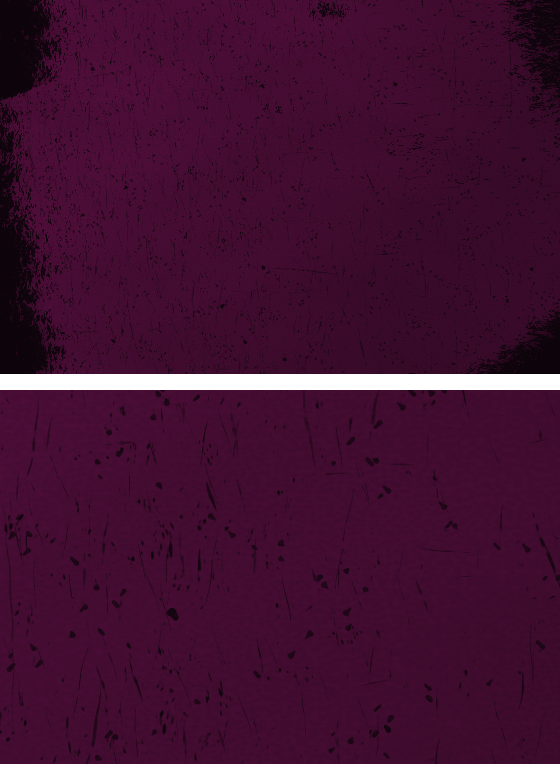
Top, the full canvas; bottom, a detail of the centre.
A Shadertoy shader for this texture:

```glsl
float hash(vec2 p) {
    return fract(sin(dot(p, vec2(127.1, 311.7))) * 43758.5453);
}

// Cellular noise: distance to the nearest scattered point
float cellular(vec2 p) {
    vec2 cell = floor(p);
    float nearest = 2.0;
    for (int j = -1; j <= 1; j++)
    for (int i = -1; i <= 1; i++) {
        vec2 c = cell + vec2(i, j);
        vec2 point = c + vec2(hash(c), hash(c + 37.0));
        nearest = min(nearest, length(p - point));
    }
    return nearest;
}

// Flaky grain, from coarse clumps down to dust, stretched by the frequencies
float flakes(vec2 p, vec2 freq) {
    p += 0.005 * sin(p.yx * 61.0 + 2.0 * sin(p * 37.0));
    return 0.3 * cellular(p * freq) + 0.3 * cellular(p * freq * 2.6 + 9.0)
         + 0.22 * cellular(p * 21.0 + 4.0) + 0.18 * cellular(p * 160.0);
}

// Round falloff for a bare patch
float patchAt(vec2 p, vec2 center, vec2 radius) {
    vec2 q = (p - center) / radius;
    return exp(-dot(q, q));
}

// Amount of worn paint: dark borders, corners and bare patches
float wear(vec2 p) {
    float aboveWedge = smoothstep(-0.01, 0.01, p.y - 0.735 - 0.3 * p.x);
    float lowerWidth = mix(0.14, 0.03, smoothstep(0.0, 0.75, p.y));
    float border = mix(lowerWidth, 0.14, aboveWedge) + 0.015 * sin(p.y * 23.0 + sin(p.y * 51.0));
    float left = 0.3 * smoothstep(border + 0.17, border, p.x) + 0.42 * smoothstep(border + 0.05, border - 0.13, p.x);
    left = max(left, 0.27 * smoothstep(0.6, 0.1, p.x));

    float rightWidth = 0.17 * smoothstep(0.5, 1.0, p.y);
    float right = 0.54 * smoothstep(-0.22, 0.17, p.x - 1.5 + rightWidth) * smoothstep(0.35, 0.75, p.y);
    float corner = 0.72 * smoothstep(-0.15, 0.17, (p.x - 1.25) * 0.8 - p.y);

    float patches = 0.42 * patchAt(p, vec2(0.88, 0.97), vec2(0.09, 0.05))
                  + 0.31 * patchAt(p, vec2(1.12, 0.61), vec2(0.15, 0.08));
    float clumps = 0.2 + 0.05 * sin(p.x * 21.0 + 3.0 * sin(p.y * 8.0)) * sin(p.y * 17.0 + 2.0 * sin(p.x * 11.0));
    return max(max(left, max(right, corner)), max(patches, clumps));
}

// Thin, tapered and slightly bent scratches, one at most per cell
float scratches(vec2 p, float scale, float px) {
    vec2 cell = floor(p * scale);
    float ink = 0.0;
    for (int j = -1; j <= 1; j++)
    for (int i = -1; i <= 1; i++) {
        vec2 c = cell + vec2(i, j) + scale * 7.0;
        vec2 center = (cell + vec2(i, j) + vec2(hash(c), hash(c + 11.0))) / scale;
        float density = mix(0.95, 0.4, smoothstep(0.3, 1.1, center.x));
        if (hash(c + 23.0) > density) continue;

        float sideways = 0.06 + 0.65 * smoothstep(0.85, 1.2, center.x) * smoothstep(0.3, 0.6, center.y);
        float angle = (hash(c + 31.0) - 0.6) * 0.65;
        if (hash(c + 43.0) < sideways) angle = 1.57 + angle * 0.5;

        vec2 q = mat2(cos(angle), sin(angle), -sin(angle), cos(angle)) * (p - center);
        q.x += (hash(c + 53.0) - 0.5) * scale * 0.3 * q.y * q.y + 0.0006 * sin(q.y * 140.0);
        float halfLength = mix(0.12, 0.75, hash(c + 61.0)) / scale;
        float taper = 1.0 - abs(q.y) / halfLength;
        float width = mix(0.0003, 0.0019, pow(hash(c + 71.0), 3.0)) * taper;
        float line = clamp((width - abs(q.x)) / px + 0.5, 0.0, 1.0) * smoothstep(0.0, 0.3, taper);
        ink = max(ink, line * mix(0.35, 1.0, hash(c + 83.0)));
    }
    return ink;
}

void mainImage(out vec4 fragColor, in vec2 fragCoord) {
    float px = 1.0 / iResolution.y;
    vec2 p = fragCoord * px;

    // Plum paint, fading toward the lower right, with faint mottling
    float fade = smoothstep(0.25, 1.2, p.x * 0.6 + (1.0 - p.y) * 0.5);
    float light = mix(0.298, 0.222, fade);
    light *= 1.0 + 0.02 * sin(p.x * 9.0 + 2.0 * sin(p.y * 7.0)) + 0.015 * sin(p.y * 31.0 + 3.0 * sin(p.x * 5.0));
    float dust = cellular(p * vec2(150, 230));
    light *= 0.94 + 0.12 * dust;
    vec3 color = light * vec3(1.0, 0.175, 0.725);

    // Flaking: upright on the left, sideways on the right
    float grain = mix(flakes(p, vec2(95, 32)), flakes(p, vec2(30, 105)), smoothstep(0.8, 1.1, p.x));
    float worn = wear(p);
    float flaked = smoothstep(-0.07, 0.07, worn - grain);
    color *= 1.0 - 0.4 * smoothstep(0.3, 0.65, worn);

    // Broken scratches at four sizes, plus one long drag near the right side
    float ink = 0.0;
    for (int k = 0; k < 4; k++)
        ink = max(ink, scratches(p, 6.0 + 7.0 * float(k), px));
    float drag = abs(p.x - 1.365 - 0.002 * sin(p.y * 19.0));
    ink = max(ink, 0.8 * clamp((0.001 - drag) / px + 0.5, 0.0, 1.0) * smoothstep(0.55, 0.8, p.y));
    ink *= smoothstep(0.12, 0.4, cellular(p * 70.0));

    // A few pits and many tiny specks
    vec2 rough = p + 0.0015 * sin(p.yx * 500.0);
    float pitSize = 0.045 * smoothstep(0.82, 1.0, sin(p.x * 17.0 + 4.0 * sin(p.y * 9.0)));
    float speckSize = 0.13 * smoothstep(0.2, 1.0, sin(p.x * 29.0 + 3.0 * sin(p.y * 23.0)));
    float pit = clamp((pitSize - cellular(rough * 8.0)) / (8.0 * px) + 0.5, 0.0, 1.0) * smoothstep(0.0, 0.02, pitSize);
    float speck = clamp((speckSize - cellular(rough * 42.0)) / (42.0 * px) + 0.5, 0.0, 1.0) * smoothstep(0.0, 0.1, speckSize);
    float marks = max(ink, max(pit, speck * 0.8));

    vec3 bare = mix(vec3(0.045, 0.014, 0.038), vec3(0.1, 0.025, 0.08), dust * smoothstep(0.8, 0.3, worn));
    color = mix(color, bare, max(flaked, marks * 0.92));
    fragColor = vec4(color, 1.0);
}
```
